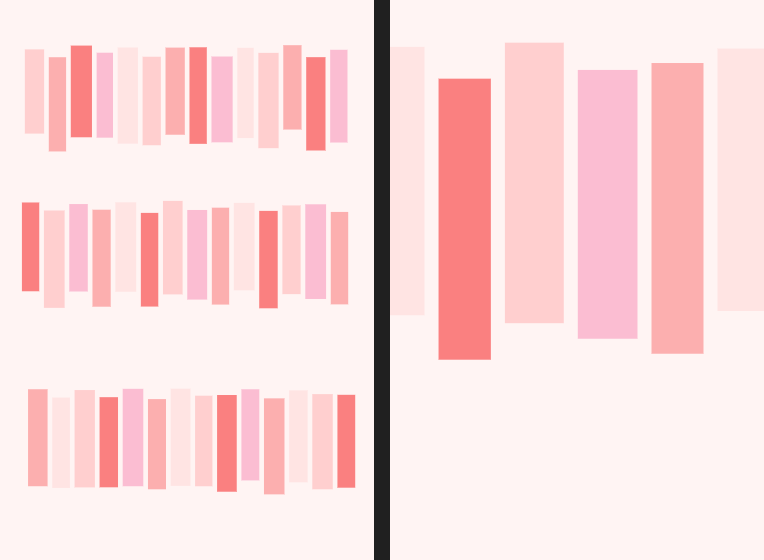
Left, the full canvas; right, a detail of the centre.
This pattern is drawn by a Shadertoy shader. Its source:

```glsl
// Three rows of fourteen flat pastel bars on a pale blush ground.
// Each row walks left to right with a fixed gap; cosine waves over the bar
// index vary width, height and top edge, and colours run in a cycle of five.

const vec2 CANVAS = vec2(512.0, 768.0);   // design units, y measured downwards
const int BARS = 14;
const int HUES = 5;
const float GAP = 6.4;

const vec3 GROUND = vec3(1.0, 0.957, 0.953);
const vec3 PALETTE[HUES] = vec3[HUES](
    vec3(1.00, 0.81, 0.81),   // blush
    vec3(0.99, 0.685, 0.685), // salmon
    vec3(0.98, 0.50, 0.50),   // coral
    vec3(0.985, 0.74, 0.825), // orchid
    vec3(1.00, 0.893, 0.89)); // shell

// Colour cycle of each row, five entries per row
const int CYCLE[15] = int[15](0, 1, 2, 3, 4,  2, 0, 3, 1, 4,  1, 4, 0, 2, 3);

// A wave holds amplitude, degrees per bar, and starting phase in degrees
struct Row {
    vec2 corner;      // left edge and mean top edge
    vec2 meanSize;    // mean bar width and height
    vec2 alternate;   // even/odd offset of width and top
    vec3 widthWave;
    vec3 heightWave;
    vec3 topWave;
    vec3 topRipple;
};

float swing(vec3 wave, float index) {
    return wave.x * cos(radians(wave.y * index + wave.z));
}

float boxDistance(vec2 p, vec2 halfSize) {
    vec2 d = abs(p) - halfSize;
    return length(max(d, 0.0)) + min(max(d.x, d.y), 0.0);
}

float coverage(float dist, float pixel) {
    return clamp(0.5 - dist / pixel, 0.0, 1.0);
}

// Lays the bars of one row over the colour beneath
vec3 drawRow(vec3 under, vec2 p, Row row, int rowIndex, float pixel) {
    vec3 color = under;
    float left = row.corner.x;
    for (int i = 0; i < BARS; i++) {
        float index = float(i);
        float parity = i % 2 == 0 ? 1.0 : -1.0;
        vec2 size = row.meanSize
            + vec2(row.alternate.x * parity + swing(row.widthWave, index),
                   swing(row.heightWave, index));
        float top = row.corner.y + row.alternate.y * parity
            + swing(row.topWave, index) + swing(row.topRipple, index);
        vec2 center = vec2(left, top) + 0.5 * size;
        float dist = boxDistance(p - center, 0.5 * size);
        vec3 hue = PALETTE[CYCLE[rowIndex * HUES + i % HUES]];
        color = mix(color, hue, coverage(dist, pixel));
        left += size.x + GAP;
    }
    return color;
}

void mainImage(out vec4 fragColor, in vec2 fragCoord) {
    vec2 p = fragCoord / iResolution.xy * CANVAS;
    p.y = CANVAS.y - p.y;
    float pixel = CANVAS.y / iResolution.y;

    Row upper = Row(vec2(34.0, 69.6), vec2(25.7, 124.0), vec2(2.0, 0.0),
        vec3(1.5, 120.0, 150.0), vec3(8.5, 130.0, 178.0),
        vec3(7.0, 205.7, 103.0), vec3(4.5, 263.0, 94.0));
    Row middle = Row(vec2(30.0, 283.6), vec2(26.1, 126.9), vec2(0.0, -2.9),
        vec3(2.5, 135.0, -162.0), vec3(7.0, 204.0, 137.0),
        vec3(5.0, 208.0, 88.0), vec3(4.0, 233.0, -143.0));
    Row lower = Row(vec2(38.4, 539.7), vec2(26.0, 128.6), vec2(1.5, -1.8),
        vec3(0.8, 48.0, -163.0), vec3(5.0, 188.0, -28.0),
        vec3(6.0, 204.0, 108.0), vec3(3.0, 233.0, -138.0));

    vec3 color = drawRow(GROUND, p, upper, 0, pixel);
    color = drawRow(color, p, middle, 1, pixel);
    color = drawRow(color, p, lower, 2, pixel);
    fragColor = vec4(color, 1.0);
}
```
